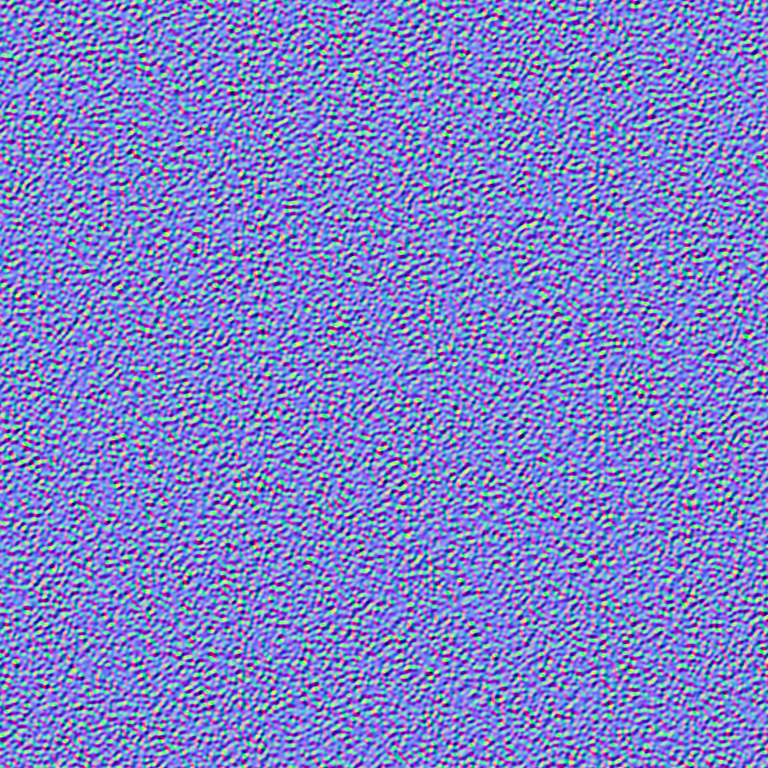
This texture map is drawn by a three.js fragment shader. Its source:

```glsl
// Normal map of a fine, evenly grained bumpy surface
#define CELLS 200.0                   // grain cells across the canvas
#define GRAIN_SIZE 0.6                // bump radius in cells
#define RINGING 0.8                   // 0 = plain bump, 1 = bump with a balanced moat
#define SLOPE_GAIN vec2(1.1, -1.3)    // relief per axis, green points down
#define SOFT_LIMIT 0.35               // compression of steep slopes
#define FLAT_TONE vec3(0.49, 0.505, 0.96)
#define BLUE_FALLOFF 0.33             // loss of blue on steep slopes
#define BLUE_TILT 0.04                // extra blue where green is low

varying vec2 vUv;

// Three random values per cell
vec3 hash3(vec2 cell) {
  vec3 p = fract(cell.xyx * vec3(0.1031, 0.1030, 0.0973));
  p += dot(p, p.yxz + 33.33);
  return fract((p.xxy + p.yzz) * p.zyx);
}

// Analytic gradient of one jittered, signed bump per cell
vec2 grainSlope(vec2 p) {
  vec2 home = floor(p);
  vec2 slope = vec2(0.0);
  for (int j = -2; j <= 2; j++) {
    for (int i = -2; i <= 2; i++) {
      vec2 cell = home + vec2(float(i), float(j));
      vec3 rnd = hash3(cell + 17.0);
      vec2 d = (p - cell - rnd.xy) / GRAIN_SIZE;
      float q = 0.5 * dot(d, d);
      float height = 2.0 * rnd.z - 1.0;
      slope += height * d * (1.0 + RINGING - RINGING * q) * exp(-q);
    }
  }
  return slope;
}

void main() {
  vec2 slope = grainSlope(vUv * CELLS) * SLOPE_GAIN;
  vec2 tilt = slope / sqrt(1.0 + SOFT_LIMIT * dot(slope, slope));

  // Encode the tilt in red and green, the facing in blue
  float facing = -BLUE_FALLOFF * dot(tilt, tilt) - BLUE_TILT * tilt.y;
  vec3 color = FLAT_TONE + vec3(0.5 * tilt, facing);
  gl_FragColor = vec4(clamp(color, 0.0, 1.0), 1.0);
}
```
